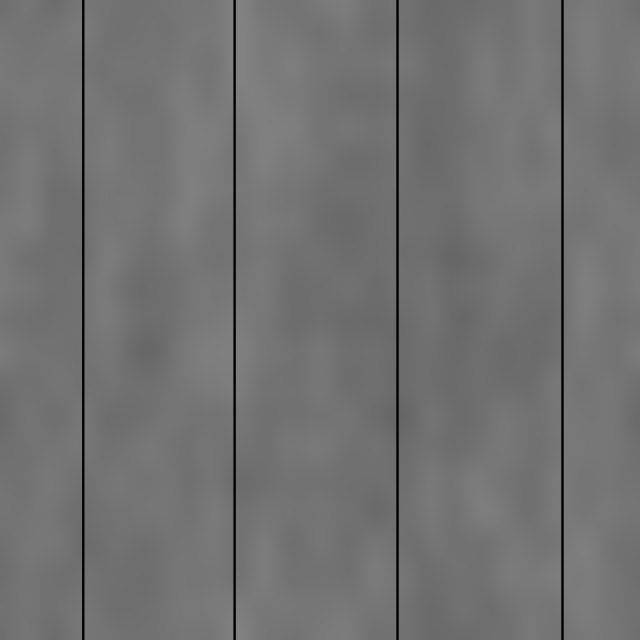
A WebGL 1 fragment shader for this texture:

```glsl
precision highp float;
// Four grey vertical planks with thin black seams and soft, mottled wear.

uniform vec2 u_resolution;

const float PLANKS = 4.0;
const float SEAM_HALF_WIDTH = 0.0018;
const vec3 PLANK_GREY = vec3(0.456);
const vec3 SEAM_BLACK = vec3(0.0);

float hash(vec2 p, float seed) {
  return fract(sin(dot(p, vec2(127.1, 311.7)) + seed * 17.3) * 43758.55);
}

// Smooth value noise in -0.5..0.5 that wraps after "cells" lattice cells.
float tiledNoise(vec2 uv, vec2 cells, float seed) {
  vec2 p = uv * cells;
  vec2 cell = floor(p);
  vec2 f = fract(p);
  f = f * f * (3.0 - 2.0 * f);
  vec2 lo = mod(cell, cells);
  vec2 hi = mod(cell + 1.0, cells);
  float bottom = mix(hash(lo, seed), hash(vec2(hi.x, lo.y), seed), f.x);
  float top = mix(hash(vec2(lo.x, hi.y), seed), hash(hi, seed), f.x);
  return mix(bottom, top, f.y) - 0.5;
}

// Evenly spaced seams, each nudged sideways so plank widths differ.
float seamPosition(float index) {
  float nudge = 0.0081 * cos(2.267 * index + 0.058) - 0.0029;
  return (index + 0.5) / PLANKS + nudge;
}

// Distance to the nearest seam, wrapping at the sides.
float seamDistance(float x) {
  float nearest = 1.0;
  for (float i = 0.0; i < PLANKS; i++) {
    float offset = fract(x - seamPosition(i) + 0.5) - 0.5;
    nearest = min(nearest, abs(offset));
  }
  return nearest;
}

// Broad bands, long streaks and small round blotches.
float wear(vec2 uv) {
  float bands = -0.011 * cos(12.56637 * (uv.x - 0.13));
  float streaks = 0.050 * tiledNoise(uv, vec2(13.0, 4.0), 1.0)
                + 0.042 * tiledNoise(uv, vec2(24.0, 9.0), 2.0);
  float blotches = 0.030 * tiledNoise(uv, vec2(22.0, 20.0), 3.0);
  return bands + streaks + blotches;
}

void main() {
  vec2 uv = gl_FragCoord.xy / u_resolution;
  float halfPixel = 0.5 / u_resolution.x;

  vec3 color = PLANK_GREY + wear(uv);

  float seam = 1.0 - smoothstep(SEAM_HALF_WIDTH - halfPixel,
                                SEAM_HALF_WIDTH + halfPixel,
                                seamDistance(uv.x));
  gl_FragColor = vec4(mix(color, SEAM_BLACK, seam), 1.0);
}
```
